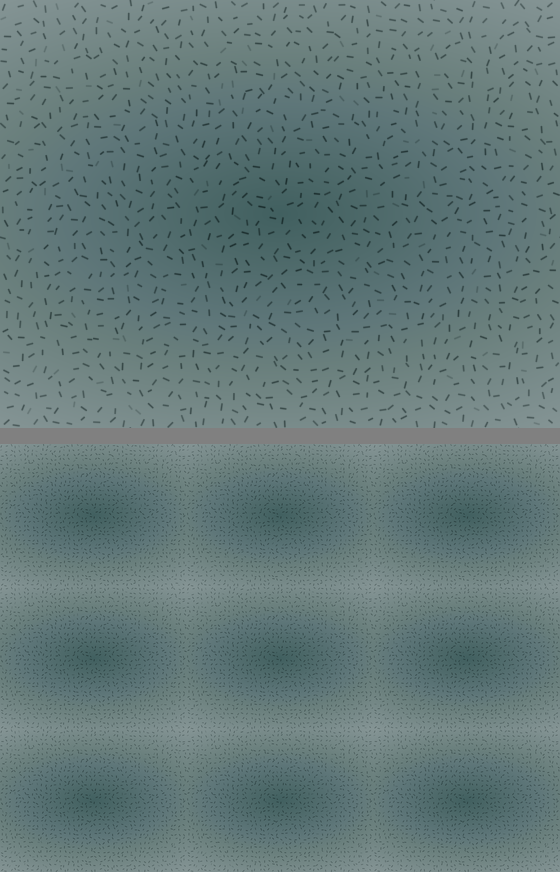
Top: one tile. Bottom: repeated 3 by 3.
Reproduce this pattern procedurally as a Shadertoy shader.

```glsl
// Scattered dark dashes over a soft elliptical teal-to-grey glow, tiling on both axes.

const vec2 GRID = vec2(42.0, 32.0); // whole cells across the canvas

// Integer hash: three random values in 0..1 per cell and layer.
vec3 hash3(vec2 cell, uint layer) {
    uvec3 v = uvec3(uvec2(cell), layer) * 1664525u + 1013904223u;
    v.x += v.y * v.z; v.y += v.z * v.x; v.z += v.x * v.y;
    v ^= v >> 16u;
    v.x += v.y * v.z; v.y += v.z * v.x; v.z += v.x * v.y;
    return vec3(v >> 8u) / 16777216.0;
}

// Distance to a segment through the origin along a unit direction.
float segmentDistance(vec2 p, vec2 dir, float halfLength) {
    float along = clamp(dot(p, dir), -halfLength, halfLength);
    return length(p - dir * along);
}

// Elliptical gradient: deep teal centre, pale grey corners.
vec3 glow(float d) {
    vec3 color = vec3(0.255, 0.375, 0.375) + vec3(0.295, 0.23, 0.23) * d;
    // Bluish inner ring, greenish outer ring
    color.b += 0.01 * (smoothstep(0.1, 0.38, d) - 2.0 * smoothstep(0.38, 0.55, d)
                       + smoothstep(0.55, 0.85, d));
    return color;
}

// Coverage of one jittered dash per cell, wrapped at the canvas edges.
float dashes(vec2 p, float blur) {
    vec2 home = floor(p);
    float cover = 0.0;
    for (int y = -1; y <= 1; y++)
    for (int x = -1; x <= 1; x++) {
        vec2 cell = home + vec2(x, y);
        vec2 wrapped = mod(cell, GRID);
        vec3 place = hash3(wrapped, 1u);
        vec3 look = hash3(wrapped, 2u);
        vec2 center = cell + 0.5 + (place.xy - 0.5) * 0.62;
        float angle = place.z * 3.14159;
        float halfLength = mix(0.1, 0.22, sqrt(look.x));
        float dist = segmentDistance(p - center, vec2(cos(angle), sin(angle)), halfLength);
        float strength = look.y < 0.06 ? 0.45 : mix(0.85, 1.1, look.z);
        cover = max(cover, strength * (1.0 - smoothstep(-blur, blur, dist - 0.057)));
    }
    return cover;
}

void mainImage(out vec4 fragColor, in vec2 fragCoord) {
    vec2 uv = fragCoord / iResolution.xy;
    float d = length((uv - 0.5) * vec2(1.0, 1.5));
    float blur = 0.9 * GRID.y / iResolution.y;

    // Dashes fade a little toward the pale rim
    float ink = dashes(uv * GRID, blur) * (0.74 - 0.28 * d);
    vec3 color = mix(glow(d), vec3(0.05, 0.11, 0.11), ink);
    fragColor = vec4(color, 1.0);
}
```
